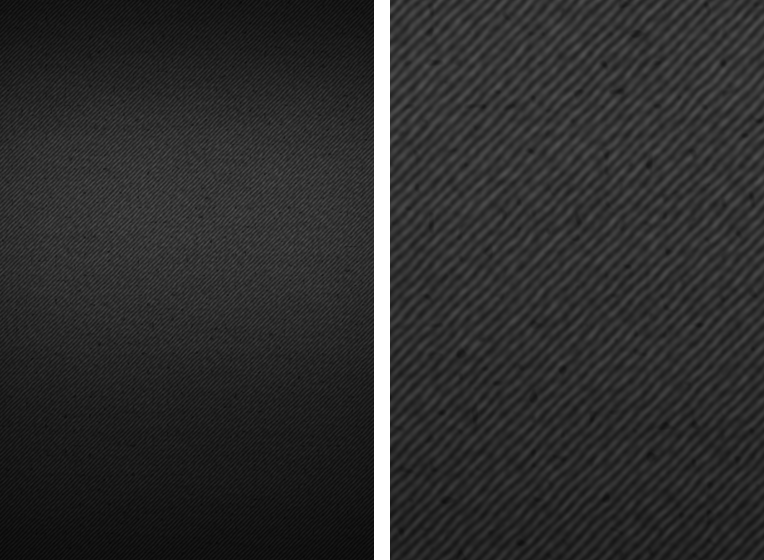
Left: the whole. Right: its middle third, enlarged.
This texture is drawn by a WebGL 2 fragment shader. Its source:

```glsl
#version 300 es
precision highp float;

uniform vec2 u_resolution;
out vec4 fragColor;

// Weave, counted in twill ribs per canvas height (about 85 fit across)
const float RIBS = 128.0;
const float RIB_WOBBLE = 0.20;
const float RIB_CONTRAST = 0.19;
const float RIB_BASE = 0.011;
const float SLUB_CONTRAST = 0.22;
const float GRAIN_CONTRAST = 0.20;
const float MOTTLE_CONTRAST = 0.05;
const float PIT_DEPTH = 0.25;

// Sheen, as grey levels and heights from the lower edge
const float BOTTOM_GREY = 0.057;
const float LOWER_GREY = 0.102;
const float SHEEN_GREY = 0.212;
const float TOP_GREY = 0.078;
const float LOWER_HEIGHT = 0.22;
const float SHEEN_HEIGHT = 0.62;
const float SIDE_SHADE = 0.14;
const vec3 CLOTH_TINT = vec3(1.0, 1.0, 1.0);

const float TAU = 6.2831853;

vec2 hashGradient(vec2 cell) {
    vec3 q = fract(cell.xyx * vec3(0.1031, 0.1030, 0.0973));
    q += dot(q, q.yzx + 33.33);
    float angle = TAU * fract((q.x + q.y) * q.z);
    return vec2(cos(angle), sin(angle));
}

// Gradient noise, roughly -0.7 to 0.7
float gradientNoise(vec2 p) {
    vec2 i = floor(p);
    vec2 f = p - i;
    vec2 w = f * f * f * (f * (f * 6.0 - 15.0) + 10.0);
    float a = dot(hashGradient(i), f);
    float b = dot(hashGradient(i + vec2(1, 0)), f - vec2(1, 0));
    float c = dot(hashGradient(i + vec2(0, 1)), f - vec2(0, 1));
    float d = dot(hashGradient(i + vec2(1, 1)), f - vec2(1, 1));
    return mix(mix(a, b, w.x), mix(c, d, w.x), w.y);
}

// Soft band of light above the middle, falling to dark ends
float sheen(vec2 uv) {
    float grey = mix(BOTTOM_GREY, LOWER_GREY, smoothstep(-0.05, LOWER_HEIGHT, uv.y));
    grey = mix(grey, SHEEN_GREY, smoothstep(LOWER_HEIGHT - 0.06, SHEEN_HEIGHT, uv.y));
    grey = mix(grey, TOP_GREY, smoothstep(SHEEN_HEIGHT + 0.04, 1.04, uv.y));
    float side = abs(uv.x - 0.52) * 2.0;
    return grey * (1.0 - SIDE_SHADE * side * side * side);
}

void main() {
    vec2 uv = gl_FragCoord.xy / u_resolution;
    vec2 weave = gl_FragCoord.xy / u_resolution.y * RIBS;

    // Diagonal ribs rising to the right, slightly uneven
    float wobble = RIB_WOBBLE * gradientNoise(weave * 0.45 + 17.0);
    float across = weave.x - weave.y + wobble;
    float along = weave.x + weave.y;
    float rib = cos(TAU * across);

    // Fade the ribs where pixels are too coarse to hold them
    float detail = 1.0 - smoothstep(0.35, 0.6, RIBS / u_resolution.y);

    // Thread variation: slubs along the ribs, fine grain, broad mottling
    float slub = gradientNoise(vec2(across * 1.1, along * 0.55));
    float grain = gradientNoise(weave * 1.7 + 41.0);
    float mottle = gradientNoise(weave * 0.13) + gradientNoise(weave * vec2(0.05, 0.4));
    float pit = smoothstep(0.32, 0.55, gradientNoise(weave * 0.9 + 83.0));

    float shade = sheen(uv);
    float wear = SLUB_CONTRAST * slub + GRAIN_CONTRAST * grain - PIT_DEPTH * pit;
    float grey = shade * (1.0 + detail * wear + MOTTLE_CONTRAST * mottle);
    grey += detail * rib * (RIB_BASE + RIB_CONTRAST * shade) * (1.0 + 0.5 * slub);

    fragColor = vec4(clamp(grey * CLOTH_TINT, 0.0, 1.0), 1.0);
}
```
